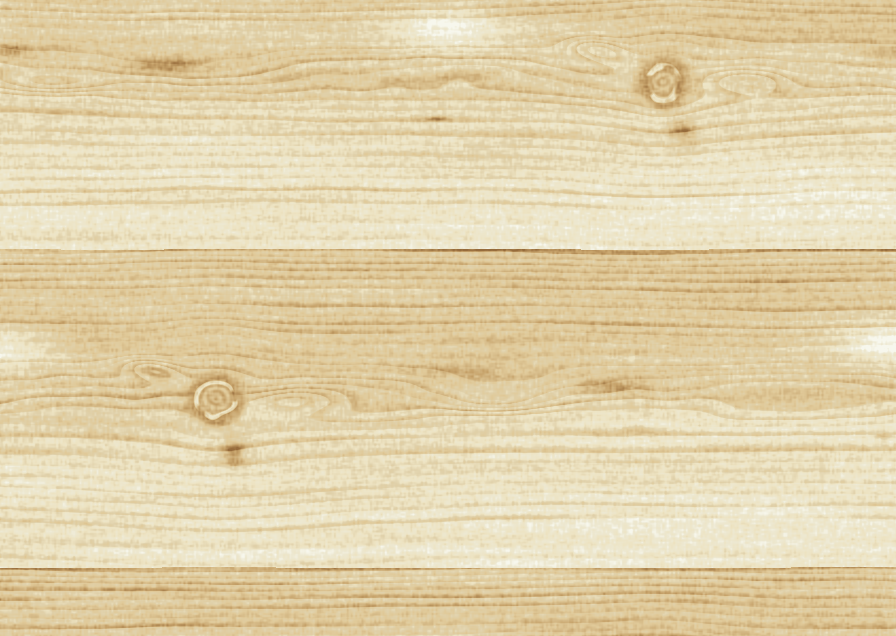
Give the GLSL for this texture, as a WebGL 1 fragment shader.

```glsl
precision highp float;
// Pale pine boards with fine horizontal grain, one ringed knot per board and a dark joint.
// Grain lines are contours of a warped depth field; knots and eyes bend that field.
// A single tone value, built from grain, stains and speckle, picks the colour from a ramp.
uniform vec2 u_resolution;

const float BOARD_HEIGHT = 0.5;
const float BOARD_REPEAT = 1.4066;
const float FIRST_JOINT = 0.392;         // depth of the first joint below the top
const vec2 KNOT = vec2(0.339, 0.236);    // place within a board, y downwards
const float KNOT_BEND = 0.05;
const float LINE_DENSITY = 82.0;
const float LINE_THINNING = 42.0;
const float LINE_STRENGTH = 1.9;
const float SPECKLE = 1.25;

const vec3 WHITE = vec3(0.97, 0.97, 0.93);
const vec3 PALE = vec3(0.93, 0.91, 0.82);
const vec3 CREAM = vec3(0.93, 0.89, 0.76);
const vec3 BEIGE = vec3(0.88, 0.82, 0.67);
const vec3 TAN = vec3(0.88, 0.79, 0.60);
const vec3 OCHRE = vec3(0.83, 0.72, 0.52);
const vec3 AMBER = vec3(0.78, 0.64, 0.42);
const vec3 BARK = vec3(0.59, 0.42, 0.23);

float hash(vec2 p) {
  vec3 q = fract(p.xyx * vec3(0.1031, 0.1030, 0.0973));
  q += dot(q, q.yzx + 33.33);
  return fract((q.x + q.y) * q.z);
}

float noise(vec2 p) {
  vec2 i = floor(p), f = fract(p);
  f = f * f * (3.0 - 2.0 * f);
  return mix(mix(hash(i), hash(i + vec2(1.0, 0.0)), f.x),
             mix(hash(i + vec2(0.0, 1.0)), hash(i + vec2(1.0, 1.0)), f.x), f.y);
}

// Noise centred on zero, with separate scales along and across the grain
float grainNoise(vec2 p, float along, float across) {
  return noise(p * vec2(along, across) + along) - 0.5;
}

// Soft elliptical spot
float spot(vec2 p, vec2 centre, vec2 size) {
  vec2 e = (p - centre) / size;
  return exp(-dot(e, e));
}

// Depth field whose contours are the growth lines
float growthField(vec2 p, vec2 k) {
  float d2 = dot(k, k);
  float figure = exp(-pow((p.y - 0.225) / 0.055, 2.0));
  float g = KNOT.y + k.y * d2 / (d2 + KNOT_BEND * KNOT_BEND);
  g += 0.016 * grainNoise(p, 2.2, 7.0) + 0.004 * grainNoise(p, 9.0, 40.0);
  g += figure * (0.055 * grainNoise(p, 4.5, 17.0) + 0.008 * grainNoise(p, 19.0, 50.0));
  vec2 tilted = vec2(k.x, k.y - 0.15 * (k.x + 0.10));
  g += 0.045 * spot(tilted, vec2(-0.10, -0.048), vec2(0.048, 0.018));
  g += 0.042 * spot(k, vec2(0.128, 0.0), vec2(0.068, 0.019));
  g -= 0.035 * spot(k, vec2(0.44, 0.004), vec2(0.08, 0.016));
  return g + 0.012 * noise(vec2(g * 28.0, 3.0));
}

// Dark late-wood lines, uneven in strength, sharper towards the lower edge
float growthLines(vec2 p, float g) {
  float phase = g * (LINE_DENSITY - LINE_THINNING * g);
  float f = fract(phase), id = floor(phase);
  float start = mix(0.2, 0.5, smoothstep(0.2, 0.45, p.y));
  float line = smoothstep(start, 0.82, f) * (1.0 - smoothstep(0.86, 1.0, f));
  float fade = 0.45 + 0.9 * noise(vec2(p.x * 4.0, id * 5.3));
  return line * fade * (0.25 + 0.95 * hash(vec2(id, 11.0)));
}

// Knot: dark halo, broken pale ring and a banded core
float addKnot(float tone, vec2 p, vec2 k) {
  float r = length(k * vec2(0.88, 1.0)) + 0.010 * grainNoise(p, 45.0, 45.0);
  float halo = 1.0 - smoothstep(0.027, 0.054, r);
  float core = 1.0 - smoothstep(0.019, 0.027, r);
  float ring = 1.0 - smoothstep(0.0015, 0.005, abs(r - 0.026));
  tone = mix(tone, 5.7, halo * 0.9);
  tone = mix(tone, 3.9 + 0.7 * cos(r * 620.0), core);
  return tone - 4.2 * ring * smoothstep(0.2, 0.55, noise(p * 60.0));
}

vec3 woodColour(float tone) {
  vec3 c = mix(WHITE, PALE, clamp(tone + 1.0, 0.0, 1.0));
  c = mix(c, CREAM, clamp(tone, 0.0, 1.0));
  c = mix(c, BEIGE, clamp(tone - 1.0, 0.0, 1.0));
  c = mix(c, TAN, clamp(tone - 2.0, 0.0, 1.0));
  c = mix(c, OCHRE, clamp(tone - 3.0, 0.0, 1.0));
  c = mix(c, AMBER, clamp(tone - 4.0, 0.0, 1.0));
  return mix(c, BARK, clamp((tone - 5.0) / 2.0, 0.0, 1.0));
}

void main() {
  vec2 uv = gl_FragCoord.xy / u_resolution.y;
  float down = 1.0 - uv.y - FIRST_JOINT + 0.003 * grainNoise(uv, 6.0, 1.0);
  float row = floor(down / BOARD_HEIGHT);
  vec2 p = vec2(uv.x + row * 7.3 + 20.0, down - row * BOARD_HEIGHT);
  float half_ = 0.5 * BOARD_REPEAT;
  vec2 k = vec2(mod(uv.x + row * half_ - KNOT.x + half_, BOARD_REPEAT) - half_, p.y - KNOT.y);

  // Board shading from tan top to pale bottom, then grain and streaks
  float tone = mix(2.5, 0.45, smoothstep(0.10, 0.44, p.y));
  tone += LINE_STRENGTH * growthLines(p, growthField(p, k));
  tone += 1.3 * grainNoise(p, 2.0, 14.0) + 1.2 * grainNoise(p, 5.0, 95.0);

  // Stains, flecks and the bleached patch
  float patchy = 0.4 + 1.2 * noise(p * vec2(25.0, 70.0));
  tone += patchy * 2.2 * spot(k, vec2(0.632, -0.024), vec2(0.055, 0.012));
  tone += patchy * 1.9 * spot(k, vec2(0.375, -0.046), vec2(0.07, 0.012));
  tone += patchy * 3.0 * spot(k, vec2(0.03, 0.083), vec2(0.021, 0.024));
  tone += 3.5 * spot(k, vec2(-0.355, 0.059), vec2(0.016, 0.004));
  tone -= 3.2 * spot(k, vec2(-0.339, -0.082), vec2(0.085, 0.035));
  tone = addKnot(tone, p, k);

  // Joint between boards, then a fine woven speckle
  tone += (0.8 + 2.2 * noise(vec2(p.x * 7.0, row))) * (1.0 - smoothstep(0.001, 0.006, p.y));
  tone += SPECKLE * (grainNoise(p, 120.0, 300.0) + grainNoise(p, 300.0, 120.0));
  gl_FragColor = vec4(woodColour(tone), 1.0);
}
```
